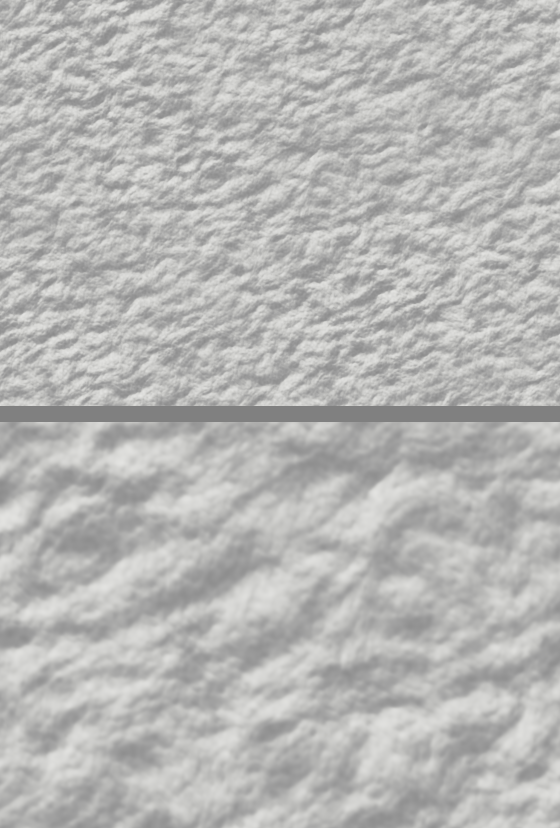
Top: the whole. Bottom: its middle third, enlarged.
A WebGL 2 fragment shader for this texture:

```glsl
#version 300 es
precision highp float;
// Wind-worn snow in raking light: short tilted mounds, rough crust and deeper pits.
// A height field of gradient noise is lit by its slope along the light, darkened in
// its hollows, then compressed into a soft grey range with a little fine grain.

uniform vec2 u_resolution;
out vec4 fragColor;

const float TILT = 0.42;                 // mound direction, radians
const vec2  LIGHT = vec2(-0.40, 0.917);  // towards the light
const float LIGHT_STEP = 0.0035;         // slope sampling distance
const float BASE_FREQ = 17.0;            // coarsest mounds per canvas height
const int   OCTAVES = 4;
const float SLOPE[OCTAVES] = float[](0.56, 0.98, 0.58, 0.34);
const float STRETCH_COARSE = 0.70;       // frequency along / across the mounds
const float STRETCH_FINE = 1.0;
const float HOLLOWING = 0.40;            // steeper hollows, flatter crests
const float WARP = 0.010;
const float PIT_GRID = 7.0;
const float PIT_CHANCE = 0.30;
const float PIT_DEPTH = 0.034;
const vec2  PIT_RADIUS = vec2(0.044, 0.031);
const float MEAN_GREY = 0.722;
const float GREY_RANGE = 0.160;
const float CONTRAST = 0.58;
const float OCCLUSION = 36.0;            // darkening of low ground
const float BROAD_SHADE = 0.48;
const float PATCH_SHADE = 0.38;
const float GRAIN = 0.042;
const float GRAIN_FREQ = 140.0;
const float WARMTH = 0.009;

uint hashBits(ivec2 cell, uint seed) {
    uvec2 u = uvec2(cell);
    uint h = u.x * 1597u ^ u.y * 51749u ^ seed * 7919u;
    h = (h ^ (h >> 15)) * 739397u;
    h = (h ^ (h >> 13)) * 277803u;
    h = (h ^ (h >> 16)) * 668265u;
    return h ^ (h >> 14);
}

float hash(ivec2 cell, uint seed) {
    return float(hashBits(cell, seed) & 65535u) / 65536.0;
}

float cornerSlope(ivec2 cell, vec2 offset, uint seed) {
    float angle = 6.28319 * hash(cell, seed);
    return dot(vec2(cos(angle), sin(angle)), offset);
}

// Gradient noise, roughly -0.7 to 0.7
float noise(vec2 p, uint seed) {
    ivec2 c = ivec2(floor(p));
    vec2 f = fract(p);
    vec2 w = f * f * f * (f * (f * 6.0 - 15.0) + 10.0);
    float a = cornerSlope(c, f, seed);
    float b = cornerSlope(c + ivec2(1, 0), f - vec2(1, 0), seed);
    float d = cornerSlope(c + ivec2(0, 1), f - vec2(0, 1), seed);
    float e = cornerSlope(c + ivec2(1, 1), f - vec2(1, 1), seed);
    return mix(mix(a, b, w.x), mix(d, e, w.x), w.y);
}

vec2 rotate(vec2 p, float angle) {
    float c = cos(angle), s = sin(angle);
    return vec2(c * p.x + s * p.y, c * p.y - s * p.x);
}

// Sparse oval hollows, each kept inside its own grid cell
float pits(vec2 q) {
    ivec2 cell = ivec2(floor(q * PIT_GRID));
    vec2 jitter = vec2(hash(cell, 31u), hash(cell, 32u));
    vec2 centre = (vec2(cell) + mix(vec2(0.33), vec2(0.67), jitter)) / PIT_GRID;
    float size = mix(0.55, 1.0, hash(cell, 33u));
    vec2 d = (q - centre) / (PIT_RADIUS * size);
    float bowl = max(0.0, 1.0 - dot(d, d));
    float present = step(hash(cell, 34u), PIT_CHANCE);
    return present * PIT_DEPTH * size * bowl * bowl * bowl;
}

float snowHeight(vec2 p) {
    vec2 q = rotate(p, TILT);
    q += WARP * vec2(noise(p * 11.0, 11u), noise(p * 11.0, 12u));

    float height = 0.0;
    float freq = BASE_FREQ;
    for (int i = 0; i < OCTAVES; i++) {
        float fineness = float(i) / float(OCTAVES - 1);
        float stretch = mix(STRETCH_COARSE, STRETCH_FINE, fineness);
        vec2 s = rotate(q, 0.2 * float(i) - 0.2) * vec2(stretch, 1.0);
        float n = noise(s * freq, uint(i + 1));
        n -= HOLLOWING * (sqrt(n * n + 0.01) - 0.22);
        height += n * SLOPE[i] / freq;
        freq *= 2.0;
    }
    // Some stretches are more weathered than others
    float weathering = 1.0 + 0.55 * noise(p * 2.3, 21u);
    return height * weathering - pits(q);
}

void main() {
    vec2 p = gl_FragCoord.xy / u_resolution.y;

    // Ground falling towards the light is bright
    float here = snowHeight(p);
    float slope = (here - snowHeight(p + LIGHT * LIGHT_STEP)) / LIGHT_STEP;
    float shade = slope + OCCLUSION * here;
    shade += BROAD_SHADE * noise(p * 4.0, 22u) + PATCH_SHADE * noise(p * 10.0, 24u);

    float grey = MEAN_GREY + GREY_RANGE * tanh(CONTRAST * shade);
    grey += GRAIN * noise(p * GRAIN_FREQ, 23u);

    // Lit snow is faintly warm, shadow stays neutral
    float lit = smoothstep(0.58, 0.78, grey);
    fragColor = vec4(grey, grey, grey - WARMTH * lit, 1.0);
}
```
